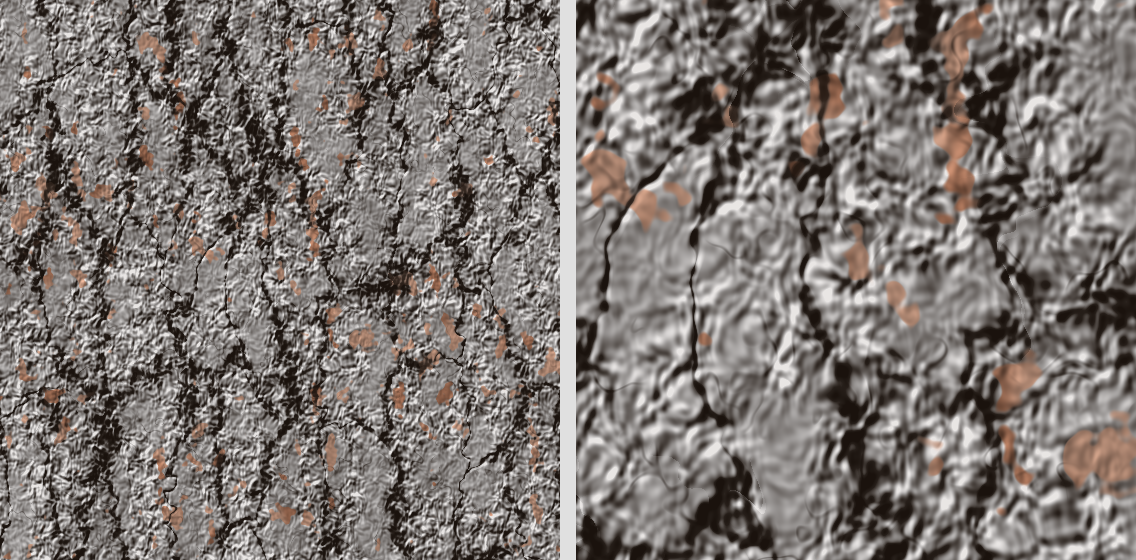
Left: the whole. Right: its middle third, enlarged.
A WebGL 2 fragment shader for this texture:

```glsl
#version 300 es
precision highp float;
// Weathered pine bark: tall grey plates, dark jagged furrows, flaky grain and rusty scars.

#define PLATE_GRID vec2(10.0, 3.5)  // plates across and up the canvas
#define FURROW_WIDTH 0.115          // in plate widths
#define FURROW_DEPTH 0.30
#define GRAIN_SCALE 47.0
#define GRAIN_TONE 0.34
#define RELIEF 0.50
#define LIGHT_STEP vec2(-0.0018, 0.0032)
#define BASE_TONE 0.535
#define SCAR_LEVEL 0.36
#define SCAR_COLOR vec3(0.66, 0.49, 0.40)
#define RUST_COLOR vec3(0.54, 0.34, 0.24)

uniform vec2 u_resolution;
out vec4 fragColor;

vec2 hash2(vec2 p) {
    vec3 q = fract(p.xyx * vec3(0.1031, 0.1030, 0.0973));
    q += dot(q, q.yzx + 33.33);
    return fract((q.xx + q.yz) * q.zy);
}

float cornerSlope(vec2 cell, vec2 offset) {
    float angle = 6.2832 * hash2(cell).x;
    return dot(vec2(cos(angle), sin(angle)), offset);
}

// Gradient noise, roughly -0.7 to 0.7
float noise(vec2 p) {
    vec2 i = floor(p), f = p - i;
    vec2 u = f * f * f * (f * (f * 6.0 - 15.0) + 10.0);
    vec2 e = vec2(1.0, 0.0);
    return mix(mix(cornerSlope(i, f), cornerSlope(i + e.xy, f - e.xy), u.x),
               mix(cornerSlope(i + e.yx, f - e.yx), cornerSlope(i + e.xx, f - e.xx), u.x), u.y);
}

vec2 noise2(vec2 p) {
    return vec2(noise(p), noise(p + vec2(57.3, 91.7)));
}

// Flaky surface grain, slightly warped so that the flecks become ragged
float grain(vec2 p) {
    p += 0.007 * noise2(p * 37.0);
    p *= GRAIN_SCALE * vec2(1.0, 0.75);
    float sum = 0.0, amplitude = 0.85;
    for (int i = 0; i < 3; i++) {
        sum += amplitude * noise(p);
        p = mat2(0.8, 0.6, -0.6, 0.8) * p * 1.9 + 17.0;
        amplitude *= 0.92;
    }
    return sum;
}

// x: distance from the furrow in furrow widths, y: random value of the plate
vec2 plates(vec2 p) {
    float open = noise(p * vec2(9.0, 5.0) + 40.0);
    p += vec2(0.035, 0.060) * noise2(p * vec2(7.0, 5.0));
    p += 0.026 * noise2(p * 22.0) + 0.013 * noise2(p * 58.0);
    vec2 q = p * PLATE_GRID, cell = floor(q);
    vec2 nearest = vec2(9.0), second = vec2(9.0), id = cell;
    for (int y = -1; y <= 1; y++) {
        for (int x = -1; x <= 1; x++) {
            vec2 c = cell + vec2(x, y);
            vec2 d = c + 0.5 + vec2(0.78, 0.9) * (hash2(c + 3.0) - 0.5) - q;
            if (dot(d, d) < dot(nearest, nearest)) {
                second = nearest;
                nearest = d;
                id = c;
            } else if (dot(d, d) < dot(second, second)) {
                second = d;
            }
        }
    }
    float border = length(second) - length(nearest);
    float across = abs(normalize(second - nearest).y);
    float width = FURROW_WIDTH * mix(1.0, 0.36, across);
    width *= clamp(1.0 + 2.4 * open, 0.3, 1.8);
    return vec2(border / width, hash2(id + 11.0).y);
}

float height(float grainValue, float furrowDistance, float rough) {
    return grainValue * rough + 0.25 * smoothstep(0.2, 2.2, furrowDistance);
}

void main() {
    vec2 p = gl_FragCoord.xy / u_resolution.y + 2.0;
    vec2 plate = plates(p), litPlate = plates(p + LIGHT_STEP);
    float grainHere = grain(p), grainLit = grain(p + LIGHT_STEP);

    // Smooth worn areas and scars carry less grain, furrow sides carry more
    float shoulder = 1.0 - smoothstep(0.4, 4.5, plate.x);
    float rough = mix(0.42, 1.12, smoothstep(-0.25, 0.10, noise(p * vec2(17.0, 9.0) + 7.0)));
    rough = mix(rough, 1.1, shoulder);
    float scarField = noise(p * vec2(33.0, 19.0) + 23.0) + 0.35 * noise(p * 85.0)
                    + 0.5 * noise(p * vec2(6.0, 4.0) + 61.0);
    float scar = smoothstep(SCAR_LEVEL, SCAR_LEVEL + 0.10, scarField);
    rough *= 1.0 - 0.45 * scar;

    // Grain, slope lighting and slow variation of tone
    float slope = height(grainHere, plate.x, rough) - height(grainLit, litPlate.x, rough);
    float tone = BASE_TONE + RELIEF * slope + GRAIN_TONE * grainHere * rough;
    tone += 0.04 * (plate.y - 0.5) + 0.09 * noise(p * vec2(8.0, 4.0) + 80.0);

    // Ragged shadows under lifted flakes
    vec2 flakePoint = p * vec2(25.0, 14.0) + 0.9 * noise2(p * 48.0);
    float flakeEdge = 1.0 - smoothstep(0.0, 0.10, abs(noise(flakePoint)));
    tone -= 0.17 * flakeEdge * smoothstep(-0.1, 0.25, noise(p * 19.0 + 33.0) + 0.3 * grainHere);

    // Furrows: a dim rough shoulder around a broken dark core
    float core = 1.0 - smoothstep(0.25, 1.35, plate.x + 0.9 * grainHere);
    tone -= 0.12 * shoulder + FURROW_DEPTH * core;
    tone = clamp(max(tone, 0.12 + 0.2 * (tone - 0.12)), 0.07, 0.90);

    // Warm grey, browner in the shade, with rusty scars
    vec3 color = tone + mix(vec3(0.030, 0.0, -0.020), vec3(0.012, 0.0, -0.005),
                            smoothstep(0.1, 0.7, tone));
    float rust = smoothstep(-0.05, 0.25, noise(p * vec2(20.0, 12.0) + 5.0));
    vec3 scarColor = mix(SCAR_COLOR, RUST_COLOR, rust) * (0.35 + 1.25 * tone);
    color = mix(color, scarColor, scar * 0.85 * (1.0 - 0.6 * core));
    fragColor = vec4(clamp(color, 0.0, 1.0), 1.0);
}
```
